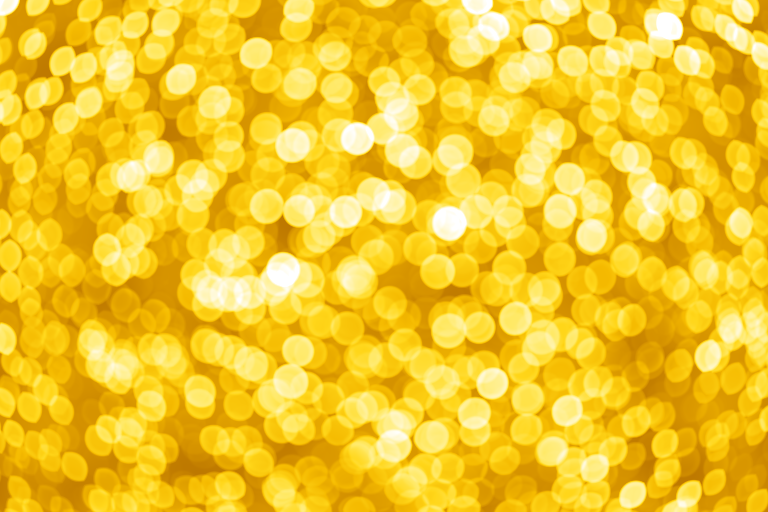
Reproduce this background procedurally as a WebGL 1 fragment shader.

```glsl
precision highp float;

uniform vec2 u_resolution;

// Lengths are fractions of the canvas height
const int LAYERS = 7;
const float CELL = 0.070;
const float RADIUS = 0.033;
const float RADIUS_SPREAD = 0.12;
const float EDGE_BLUR = 0.0035;
const float RIM_GLOW = 0.18;
const float LENS_SQUEEZE = 0.6;
const float CLUSTER_SCALE = 3.6;
const float CLUSTER_DEPTH = 0.85;
const float AMBIENT = 0.13;
const float AMBIENT_DEPTH = 0.16;

const vec3 SHADOW = vec3(0.74, 0.47, 0.00);
const vec3 OCHRE = vec3(0.84, 0.58, 0.00);
const vec3 AMBER = vec3(0.96, 0.73, 0.00);
const vec3 GOLD = vec3(1.00, 0.84, 0.10);
const vec3 LEMON = vec3(1.00, 0.91, 0.38);
const vec3 CREAM = vec3(1.00, 0.94, 0.58);
const vec3 IVORY = vec3(1.00, 0.97, 0.81);

vec4 hash4(vec3 p) {
    vec4 q = fract(p.xyzx * vec4(0.1031, 0.1030, 0.0973, 0.1099));
    q += dot(q, q.wzxy + 33.33);
    return fract((q.xxyz + q.yzzw) * q.zywx);
}

float cornerSlope(vec2 corner, vec2 offset) {
    float angle = 6.2832 * hash4(vec3(corner, 91.0)).x;
    return dot(vec2(cos(angle), sin(angle)), offset);
}

float gradientNoise(vec2 p) {
    vec2 i = floor(p);
    vec2 f = fract(p);
    vec2 u = f * f * f * (f * (f * 6.0 - 15.0) + 10.0);
    vec2 e = vec2(1.0, 0.0);
    float low = mix(cornerSlope(i, f), cornerSlope(i + e, f - e), u.x);
    float high = mix(cornerSlope(i + e.yx, f - e.yx), cornerSlope(i + 1.0, f - 1.0), u.x);
    return 1.4 * mix(low, high, u.y);
}

// Disc clipped by the lens barrel: two circles pulled apart along the axis
float discLight(vec2 offset, vec2 axis, float radius) {
    vec2 shift = axis * radius;
    float d = max(length(offset - shift), length(offset + shift)) - radius;
    float body = 1.0 - smoothstep(-EDGE_BLUR, EDGE_BLUR, d);
    float rim = smoothstep(-0.4 * radius, -EDGE_BLUR, d);
    return body * (1.0 - RIM_GLOW + 1.5 * RIM_GLOW * rim);
}

float layerLight(vec2 p, vec2 center, float layer) {
    vec2 origin = CELL * layer * vec2(0.37, 0.61);
    vec2 home = floor((p + origin) / CELL);
    float light = 0.0;
    for (int y = -1; y <= 1; y++) {
        for (int x = -1; x <= 1; x++) {
            vec2 cell = home + vec2(float(x), float(y));
            vec4 rnd = hash4(vec3(cell + 17.0, layer * 7.0 + 3.0));
            vec2 disc = (cell + rnd.xy) * CELL - origin;
            vec2 fromCenter = disc - center;
            vec2 axis = LENS_SQUEEZE * length(fromCenter) * fromCenter;
            float radius = RADIUS * (1.0 + RADIUS_SPREAD * (rnd.z - 0.5));
            // Mostly faint discs with a few hot ones
            float power = pow(rnd.w, 4.0) + 1.2 * smoothstep(0.98, 1.0, rnd.w);
            light += power * discLight(p - disc, axis, radius);
        }
    }
    return light;
}

vec3 goldRamp(float light) {
    vec3 color = mix(SHADOW, OCHRE, smoothstep(0.0, 0.17, light));
    color = mix(color, AMBER, clamp((light - 0.17) / 0.25, 0.0, 1.0));
    color = mix(color, GOLD, clamp((light - 0.42) / 0.43, 0.0, 1.0));
    color = mix(color, LEMON, clamp((light - 0.85) / 0.60, 0.0, 1.0));
    color = mix(color, CREAM, clamp((light - 1.45) / 0.70, 0.0, 1.0));
    color = mix(color, IVORY, clamp((light - 2.15) / 1.05, 0.0, 1.0));
    return mix(color, vec3(1.0), clamp((light - 3.2) / 1.2, 0.0, 1.0));
}

void main() {
    vec2 p = gl_FragCoord.xy / u_resolution.y;
    vec2 center = 0.5 * u_resolution / u_resolution.y;

    float discs = 0.0;
    for (int i = 0; i < LAYERS; i++) {
        discs += layerLight(p, center, float(i));
    }

    // Uneven sparkle density, brighter towards the top
    float cluster = gradientNoise(p * CLUSTER_SCALE + 5.0)
                  + 0.5 * gradientNoise(p * CLUSTER_SCALE * 2.3 + 31.0);
    float gain = max(0.25, 1.0 + CLUSTER_DEPTH * cluster);
    gain *= mix(0.8, 1.2, p.y) + 0.6 * smoothstep(0.78, 1.0, p.y);

    // Lower corners fall into shade
    float side = abs(p.x - center.x) / center.x;
    float shade = smoothstep(0.6, 1.1, side) * (1.0 - smoothstep(0.0, 0.6, p.y));
    gain *= 1.0 - 0.35 * shade;

    float ambient = AMBIENT + AMBIENT_DEPTH * gradientNoise(p * 6.0 + 63.0) - 0.08 * shade;
    gl_FragColor = vec4(goldRamp(ambient + gain * discs), 1.0);
}
```
